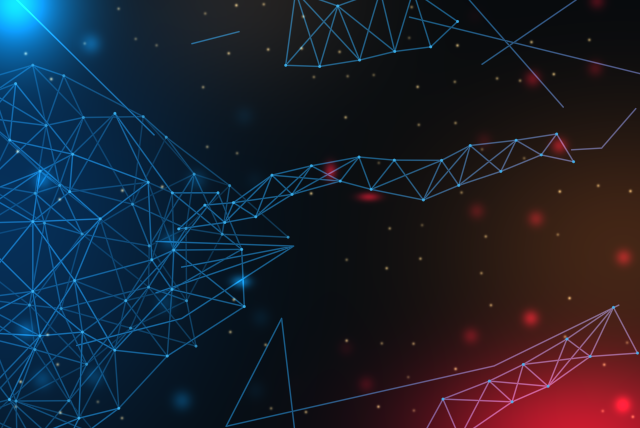
A Shadertoy shader for this background:

```glsl
// A dark backdrop lit blue at the left and red at the lower right, crossed by
// thin networks: a jittered lattice, three zigzag ribbons and some long rays.
// Soft lights and small sparks come from hashed grids; units are canvas heights.

const vec3 BASE = vec3(0.022, 0.038, 0.050);
const vec3 BLUE = vec3(0.0, 0.15, 0.30);
const vec3 CYAN = vec3(0.03, 0.50, 0.78);
const vec3 UMBER = vec3(0.12, 0.085, 0.06);
const vec3 RUST = vec3(0.24, 0.11, 0.035);
const vec3 RED = vec3(0.74, 0.05, 0.13);
const vec3 LINE_COOL = vec3(0.11, 0.50, 0.74);
const vec3 LINE_WARM = vec3(0.42, 0.48, 0.78);
const vec3 NODE = vec3(0.25, 0.75, 1.0);
const vec3 GOLD = vec3(0.85, 0.72, 0.45);
const float LINE_WIDTH = 0.0008;
const float NODE_RADIUS = 0.0034;
const float LATTICE_CELL = 0.125;
const float LATTICE_REACH = 0.24;

float hash(vec2 p) {
    vec3 q = fract(p.xyx * vec3(0.1031, 0.1030, 0.0973));
    q += dot(q, q.yzx + 33.33);
    return fract((q.x + q.y) * q.z);
}

vec2 hash2(vec2 p) {
    return vec2(hash(p), hash(p + 47.3));
}

float glow(vec2 p, vec2 center, vec2 radius) {
    vec2 q = (p - center) / radius;
    return exp(-dot(q, q));
}

float line(vec2 p, vec2 a, vec2 b) {
    vec2 ab = b - a;
    float along = clamp(dot(p - a, ab) / dot(ab, ab), 0.0, 1.0);
    float d = length(p - a - ab * along);
    return 1.0 - smoothstep(0.0, LINE_WIDTH + 1.1 / iResolution.y, d);
}

float node(vec2 p, vec2 center) {
    float edge = 0.7 / iResolution.y;
    return 1.0 - smoothstep(NODE_RADIUS - edge, NODE_RADIUS + edge, length(p - center));
}

// Left lattice: neighbours join when both lie inside a wedge
float insideWedge(vec2 q) {
    return step(q.y, min(0.90, 0.99 - 0.76 * q.x)) * step(q.x - 0.29, q.y);
}

vec2 latticeNode(vec2 cell, float seed) {
    return (cell + 0.08 + 0.84 * hash2(cell + seed)) * LATTICE_CELL;
}

vec2 lattice(vec2 p, float seed) {
    vec2 ink = vec2(0.0);
    vec2 home = floor(p / LATTICE_CELL);
    for (int k = 0; k < 9; k++) {
        vec2 cell = home + vec2(k % 3, k / 3) - 1.0;
        vec2 a = latticeNode(cell, seed);
        if (insideWedge(a) < 0.5) continue;
        ink.y = max(ink.y, node(p, a));
        for (int j = 0; j < 4; j++) {
            vec2 stride = j == 0 ? vec2(0, 1) : vec2(1, j - 2);
            vec2 b = latticeNode(cell + stride, seed);
            float on = insideWedge(b) * step(length(b - a), LATTICE_REACH);
            float strength = 0.45 + 0.55 * hash(cell + stride * 7.0 + seed);
            ink.x = max(ink.x, on * strength * line(p, a, b));
        }
    }
    return ink;
}

// Zigzag ribbon: each node joins the next two, and now and then the third
vec2 ribbonNode(float i, vec2 a, vec2 b, float count, float spread, float bend) {
    float t = i / count;
    vec2 jitter = hash2(vec2(i, count * 3.7)) - 0.5;
    float side = mod(i, 2.0) * 2.0 - 1.0;
    vec2 q = mix(a, b, t) + vec2(jitter.x * 0.035, -bend * sin(12.566 * t));
    return q + vec2(0.0, side * spread * (0.75 + jitter.y));
}

vec2 ribbon(vec2 p, vec2 a, vec2 b, float count, float spread, float bend) {
    vec2 ink = vec2(0.0);
    for (float i = 0.0; i <= count; i++) {
        vec2 q = ribbonNode(i, a, b, count, spread, bend);
        ink.y = max(ink.y, node(p, q));
        for (float k = 1.0; k <= 3.0; k++) {
            if (i + k > count || (k > 2.5 && hash(vec2(i, count)) < 0.6)) continue;
            ink.x = max(ink.x, line(p, q, ribbonNode(i + k, a, b, count, spread, bend)));
        }
    }
    return ink;
}

// Long rays, with a fan that meets at the tip of the wedge
float rays(vec2 p) {
    float ink = 0.0;
    vec2 tip = vec2(0.688, 0.425), foot = vec2(0.53, 0.004), peak = vec2(0.66, 0.256);
    for (float i = 0.0; i < 4.0; i++)
        ink = max(ink, line(p, tip, vec2(0.426 - 0.06 * mod(i, 2.0), 0.256 + 0.06 * i)));
    ink = max(ink, max(line(p, foot, peak), line(p, peak, vec2(0.69, 0.0))));
    ink = max(ink, max(line(p, foot, vec2(1.158, 0.145)), line(p, vec2(1.158, 0.145), vec2(1.45, 0.287))));
    ink = max(ink, max(line(p, vec2(0.96, 0.96), vec2(1.5, 0.828)), line(p, vec2(1.13, 0.85), vec2(1.35, 1.0))));
    ink = max(ink, max(line(p, vec2(1.10, 1.0), vec2(1.32, 0.75)), line(p, vec2(0.45, 0.898), vec2(0.56, 0.926))));
    ink = max(ink, max(line(p, vec2(1.34, 0.65), vec2(1.41, 0.654)), line(p, vec2(1.41, 0.654), vec2(1.49, 0.746))));
    return max(ink, max(line(p, vec2(0.04, 1.0), vec2(0.361, 0.685)), line(p, vec2(0.18, 0.193), vec2(0.426, 0.256))));
}

// One hashed light per grid cell, kept well inside it
float lights(vec2 p, float cell, float radius, float share, float seed) {
    vec2 id = floor(p / cell);
    vec2 center = (id + 0.25 + 0.5 * hash2(id + seed)) * cell;
    float lit = step(hash(id + seed + 9.1), share) * (0.35 + 0.65 * hash(id + seed + 5.7));
    return lit * glow(p, center, vec2(radius));
}

void mainImage(out vec4 fragColor, in vec2 fragCoord) {
    vec2 p = fragCoord / iResolution.y;
    p.x *= 1.5 * iResolution.y / iResolution.x;
    float warm = smoothstep(0.75, 1.35, p.x - 0.4 * p.y + 0.15);
    float cool = 1.0 - smoothstep(0.25, 0.75, p.x);

    // Broad washes of colour
    vec3 color = BASE + BLUE * glow(p, vec2(0.0, 0.52), vec2(0.46, 0.60));
    color += UMBER * glow(p, vec2(0.58, 1.02), vec2(0.30, 0.24));
    color += RUST * glow(p, vec2(1.46, 0.42), vec2(0.42, 0.32));
    color += RED * glow(p, vec2(1.36, -0.03), vec2(0.36, 0.19));
    color += CYAN * (glow(p, vec2(0.03, 1.0), vec2(0.15)) + 0.6 * glow(p, vec2(0.04, 0.99), vec2(0.06)));

    // Soft lights and sparks
    color += RED * 0.8 * warm * lights(p, 0.15, 0.018, 0.6, 3.0);
    color += CYAN * 0.5 * cool * lights(p, 0.17, 0.022, 0.45, 21.0);
    color += CYAN * 0.7 * glow(p, vec2(0.565, 0.342), vec2(0.022, 0.014));
    color += RED * 0.7 * (glow(p, vec2(0.775, 0.60), vec2(0.014, 0.02)) + glow(p, vec2(0.865, 0.54), vec2(0.025, 0.01)));
    color += GOLD * 0.75 * lights(p, 0.085, 0.0036, 0.38, 12.0);

    // Networks
    vec2 ink = lattice(p, 4.0);
    ink = max(ink, 0.75 * lattice(p, 31.0));
    ink = max(ink, ribbon(p, vec2(0.42, 0.51), vec2(1.35, 0.65), 20.0, 0.045, 0.025));
    ink = max(ink, ribbon(p, vec2(0.66, 0.93), vec2(1.06, 0.93), 9.0, 0.075, 0.0));
    ink = max(ink, ribbon(p, vec2(0.98, 0.01), vec2(1.49, 0.24), 10.0, 0.065, 0.0));
    ink.x = max(ink.x, rays(p));
    color += mix(LINE_COOL, LINE_WARM, warm) * 0.62 * ink.x;
    color = mix(color, NODE, 0.8 * ink.y);

    fragColor = vec4(clamp(color, 0.0, 1.0), 1.0);
}
```
